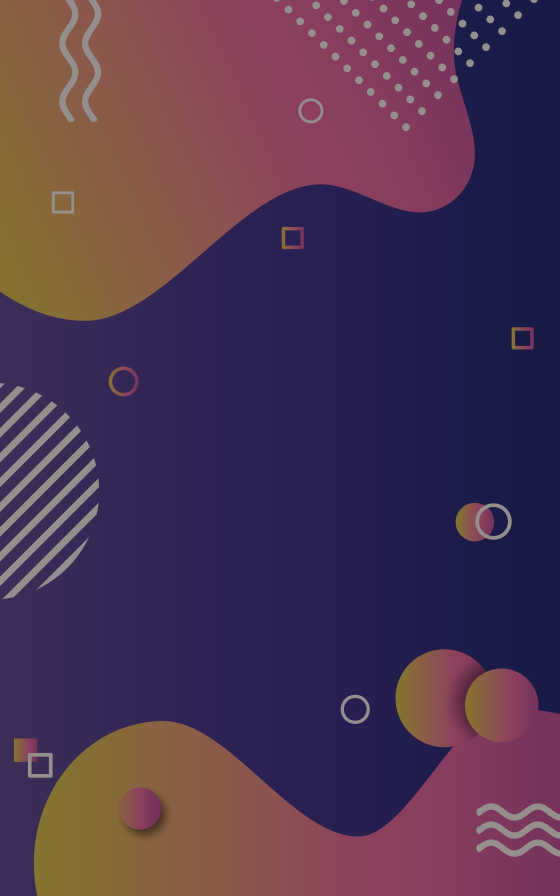
Write a Shadertoy shader that draws this background.

```glsl
// Dusky poster: sunset-gradient liquid blobs on indigo with dots, waves, stripes and small outlines.

const vec3 CHALK = vec3(0.58, 0.56, 0.55);
const float WIDTH = 4.8; // canvas width in drawing units
const float TAU = 6.2831853;

// Olive to orange to pink to plum
vec3 sunset(float t) {
    vec3 c = mix(vec3(0.52, 0.45, 0.19), vec3(0.54, 0.35, 0.29), smoothstep(0.0, 0.38, t));
    c = mix(c, vec3(0.55, 0.25, 0.37), smoothstep(0.3, 0.66, t));
    return mix(c, vec3(0.46, 0.20, 0.36), smoothstep(0.62, 1.0, t));
}

// Gradient fitted across a shape of the given radius
vec3 sunsetAcross(float x, float radius) {
    return sunset(0.5 + 0.5 * x / radius);
}

void paint(inout vec3 color, vec3 ink, float dist) {
    float pixel = WIDTH / iResolution.x;
    color = mix(color, ink, clamp(0.5 - dist / pixel, 0.0, 1.0));
}

float disc(vec2 p, float radius) {
    return length(p) - radius;
}

float box(vec2 p, float halfSide) {
    vec2 q = abs(p) - halfSide;
    return length(max(q, 0.0)) + min(max(q.x, q.y), 0.0);
}

float outline(float dist, float halfWidth) {
    return abs(dist) - halfWidth;
}

// Round-capped sine stroke running along +x from the origin
float wave(vec2 p, float amplitude, float period, float phase) {
    float k = TAU / period;
    float angle = k * max(p.x, 0.0) + phase;
    float slope = amplitude * k * cos(angle);
    float across = (p.y - amplitude * sin(angle)) / sqrt(1.0 + slope * slope);
    return length(vec2(min(p.x, 0.0), across)) - 0.027;
}

// Eased lower edge, rounded corner and eased right edge
float upperBlob(vec2 p) {
    if (p.x > 3.6 && p.y < 6.36)
        return (length((p - vec2(3.6, 6.36)) / vec2(0.47, 0.5)) - 1.0) * 0.48;
    if (p.x > 3.6) {
        float bulge = max(p.y - 7.23, 0.0);
        return p.x - (4.07 - 0.18 * smoothstep(6.36, 7.23, p.y) + 0.35 * bulge * bulge);
    }
    float rise = max(0.73 - p.x, 0.0);
    float edge = 4.93 + 0.47 * rise * rise
        + 1.17 * smoothstep(0.73, 2.75, p.x) - 0.24 * smoothstep(2.75, 3.6, p.x);
    return (edge - p.y) * 0.85;
}

// Rounded left shoulder, then a valley and a second crest
float lowerBlob(vec2 p) {
    if (p.x < 1.4)
        return (length((p - vec2(1.4, 0.28)) / vec2(1.11, 1.22)) - 1.0) * 1.16;
    float fall = max(p.x - 4.35, 0.0);
    float edge = 1.5 - 0.99 * smoothstep(1.4, 3.07, p.x)
        + 1.1 * smoothstep(3.07, 4.35, p.x) - 0.25 * fall * fall;
    return (p.y - edge) * 0.8;
}

void mainImage(out vec4 fragColor, in vec2 fragCoord) {
    vec2 p = fragCoord / iResolution.x * WIDTH;
    vec2 q;

    // Indigo backdrop
    vec3 color = mix(vec3(0.235, 0.175, 0.345), vec3(0.163, 0.125, 0.325), smoothstep(-0.3, 2.7, p.x));
    color = mix(color, vec3(0.098, 0.105, 0.278), smoothstep(2.4, 4.6, p.x));

    // Liquid blobs
    paint(color, sunset((p.x + 0.45 * (p.y - 4.9)) / 5.4), upperBlob(p));
    paint(color, sunset((p.x - 0.3) / 4.7), lowerBlob(p));

    // Wedge of dots on a diagonal lattice
    q = p - vec2(3.48, 6.59);
    q = vec2(q.y - q.x, q.x + q.y) * 0.7071;
    vec2 spacing = vec2(0.1425, 0.194);
    paint(color, CHALK, disc(q - max(round(q / spacing), 0.0) * spacing, 0.033));

    // Striped disc
    float stripe = abs(fract((p.x - p.y + 4.18) / 0.212 + 0.5) - 0.5) * 0.15 - 0.029;
    paint(color, CHALK, max(stripe, disc(p - vec2(-0.08, 3.47), 0.93)));

    // Wavy strokes
    for (int i = 0; i < 3; i++) {
        float n = float(i);
        if (i < 2) paint(color, CHALK, wave(vec2(p.y - 6.66, p.x - 0.59 - 0.195 * n), 0.055, 0.5, 2.83));
        paint(color, CHALK, wave(p - vec2(4.11, 0.72 - 0.155 * n), 0.047, 0.4, 0.0));
    }

    // Overlapping spheres, the front one shading the back one
    q = p - vec2(3.81, 1.695);
    float shade = 0.4 * (1.0 - smoothstep(0.22, 0.46, length(p - vec2(4.25, 1.66))));
    paint(color, sunsetAcross(q.x, 0.42) * (1.0 - shade), disc(q, 0.42));
    q = p - vec2(4.3, 1.635);
    paint(color, sunsetAcross(q.x, 0.315), disc(q, 0.315));

    // Small ball with a soft shadow
    q = p - vec2(1.2, 0.75);
    color *= 1.0 - 0.5 * (1.0 - smoothstep(0.1, 0.25, length(q - vec2(0.04, -0.05))));
    paint(color, sunset(0.3 + 0.7 * smoothstep(-0.18, 0.18, q.x)), disc(q, 0.18));

    // Gradient accents
    q = p - vec2(1.06, 4.41);
    paint(color, sunsetAcross(q.x, 0.13), outline(disc(q, 0.113), 0.015));
    for (int i = 0; i < 2; i++) {
        q = p - mix(vec2(2.51, 5.64), vec2(4.48, 4.78), float(i));
        paint(color, sunsetAcross(q.x, 0.1), outline(box(q, 0.08), 0.015));
    }
    q = p - vec2(4.07, 3.205);
    paint(color, sunsetAcross(q.x, 0.165), disc(q, 0.165));
    q = p - vec2(0.22, 1.25);
    paint(color, sunsetAcross(q.x, 0.1), box(q, 0.1));

    // Chalk outlines
    paint(color, CHALK, outline(disc(p - vec2(2.665, 6.73), 0.095), 0.012));
    paint(color, CHALK, outline(disc(p - vec2(3.045, 1.6), 0.111), 0.014));
    paint(color, CHALK, outline(disc(p - vec2(4.23, 3.21), 0.14), 0.016));
    paint(color, CHALK, outline(box(p - vec2(0.54, 5.945), 0.083), 0.012));
    paint(color, CHALK, outline(box(p - vec2(0.345, 1.12), 0.09), 0.016));

    fragColor = vec4(color, 1.0);
}
```
